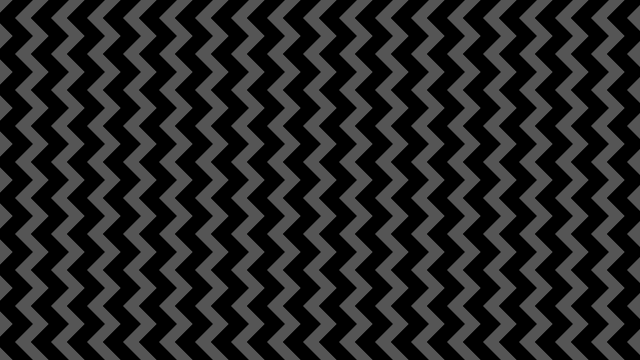
Reproduce this pattern procedurally as a Shadertoy shader.

```glsl
// Vertical grey zigzag stripes on black, ten repeats down the canvas.

// Signed distance along x to the stripe edge, positive inside, in cell units.
float zigzagStripe(vec2 cell) {
    float bend = abs(fract(cell.y) - 0.5);
    float offset = abs(fract(cell.x - bend - 0.135) - 0.5);
    return 0.219 - offset;
}

void mainImage(out vec4 fragColor, in vec2 fragCoord) {
    // Square cells, sized by the canvas height
    float cellsPerPixel = 10.0 / iResolution.y;
    float inside = zigzagStripe(fragCoord * cellsPerPixel);

    // Soften the diagonal edges over about one pixel
    float softness = 0.7 * cellsPerPixel;
    float coverage = smoothstep(-softness, softness, inside);

    vec3 background = vec3(0.0);
    vec3 stripeGrey = vec3(0.333);
    fragColor = vec4(mix(background, stripeGrey, coverage), 1.0);
}
```
